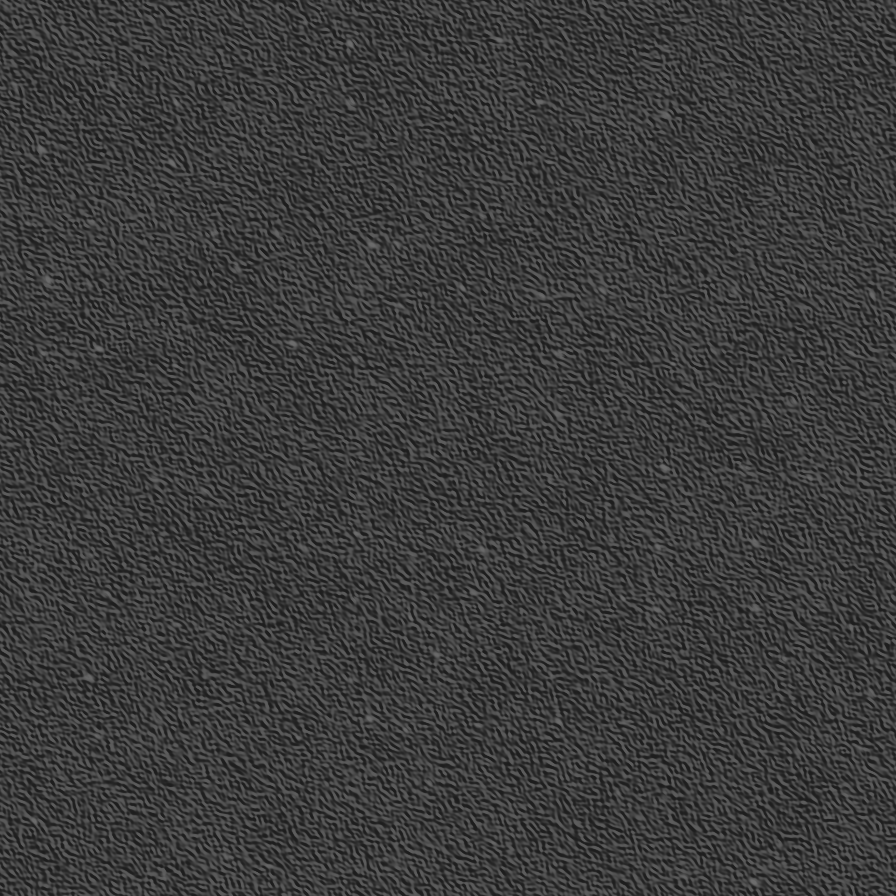
Reproduce this texture procedurally as a WebGL 2 fragment shader.

```glsl
#version 300 es
precision highp float;
precision highp int;
// Dark grained leather-like surface: short, broken ridges running down to the right,
// with a few pale flecks. The ridges are sparse Gabor noise (randomly placed wave
// packets with jittered directions), flattened into an even spread of greys.

uniform vec2 u_resolution;
out vec4 fragColor;

const float RIDGE_PERIOD  = 0.0071;          // spacing of ridges, in canvas heights
const float RIDGE_ANGLE   = -0.68;           // direction along the ridges, radians
const float ANGLE_JITTER  = 0.72;            // largest turn of a single packet
const float PERIOD_JITTER = 0.25;            // relative spread of the spacing
const vec2  PACKET_SIZE   = vec2(1.55, 1.15); // along and across, in ridge periods
const int   PACKETS       = 4;               // wave packets per cell
const float CONTRAST      = 0.95;            // steepness of the grey curve
const float BIAS          = -0.06;           // shift of the ridges to dark
const float DARK_GREY     = 0.112;
const float LIGHT_GREY    = 0.364;

const float DRIFT_SCALE   = 30.0;            // slow light and dark areas per height
const float DRIFT_AMOUNT  = 0.40;

const float FLECK_CELLS   = 14.0;            // fleck grid cells per canvas height
const float FLECK_SHARE   = 0.60;            // part of the cells holding a fleck
const vec2  FLECK_RADIUS  = vec2(0.0080, 0.0042);
const float FLECK_GREY    = 0.43;
const float TAU           = 6.2831853;

// Integer hash giving four values from 0 to 1.
vec4 hash4(ivec2 cell, int index, int seed) {
  uvec4 v = uvec4(uint(cell.x), uint(cell.y), uint(index), uint(seed));
  v = v * 1664525u + 1013904u;
  v.x += v.y * v.w; v.y += v.z * v.x; v.z += v.x * v.y; v.w += v.y * v.z;
  v ^= v >> 16u;
  v.x += v.y * v.w; v.y += v.z * v.x; v.z += v.x * v.y; v.w += v.y * v.z;
  return vec4(v >> 8u) / 16777216.0;
}

mat2 rotation(float angle) {
  float c = cos(angle), s = sin(angle);
  return mat2(c, s, -s, c);
}

// Smooth value noise from -0.5 to 0.5.
float valueNoise(vec2 p) {
  ivec2 cell = ivec2(floor(p));
  vec2 f = smoothstep(0.0, 1.0, fract(p));
  float low = mix(hash4(cell, 0, 3).x, hash4(cell + ivec2(1, 0), 0, 3).x, f.x);
  float high = mix(hash4(cell + ivec2(0, 1), 0, 3).x, hash4(cell + 1, 0, 3).x, f.x);
  return mix(low, high, f.y) - 0.5;
}

// Sum of wave packets; p is in ridge periods, x along and y across the ridges.
float ridgeNoise(vec2 p) {
  vec2 grid = p / PACKET_SIZE;
  ivec2 home = ivec2(floor(grid));
  float sum = 0.0;
  for (int j = -1; j <= 1; j++) {
    for (int i = -1; i <= 1; i++) {
      ivec2 cell = home + ivec2(i, j);
      for (int k = 0; k < PACKETS; k++) {
        vec4 rnd = hash4(cell, k, 1);
        vec2 offset = grid - vec2(cell) - rnd.xy;
        float envelope = max(1.0 - dot(offset, offset), 0.0);
        float turn = (2.0 * rnd.z - 1.0) * ANGLE_JITTER;
        float frequency = 1.0 + (2.0 * fract(rnd.z * 61.0) - 1.0) * PERIOD_JITTER;
        vec2 wave = vec2(sin(turn), cos(turn)) * frequency;
        sum += envelope * envelope * envelope
             * cos(TAU * (dot(wave, offset * PACKET_SIZE) + rnd.w));
      }
    }
  }
  return sum;
}

// Soft, elongated flecks of varied size and strength, one at most per cell.
float fleckMask(vec2 uv) {
  vec2 grid = uv * FLECK_CELLS;
  ivec2 cell = ivec2(floor(grid));
  vec4 place = hash4(cell, 0, 2);
  vec4 form = hash4(cell, 1, 2);
  vec2 center = vec2(cell) + mix(vec2(0.16), vec2(0.84), place.xy);
  float angle = RIDGE_ANGLE + (form.x - 0.5) * 0.8;
  vec2 offset = (grid - center) / FLECK_CELLS * rotation(angle);
  float size = mix(0.65, 1.1, form.y);
  float distanceToCenter = length(offset / (FLECK_RADIUS * size));
  float strength = mix(0.4, 1.0, form.z) * step(place.z, FLECK_SHARE);
  return strength * (1.0 - smoothstep(0.25, 1.1, distanceToCenter));
}

void main() {
  vec2 uv = gl_FragCoord.xy / u_resolution.y;

  // Ridges over a slow drift, with greys spread evenly between the two ends
  vec2 ridgeSpace = uv * rotation(RIDGE_ANGLE) / RIDGE_PERIOD;
  float drift = DRIFT_AMOUNT * valueNoise(uv * DRIFT_SCALE);
  float height = 0.5 + 0.5 * tanh(CONTRAST * (ridgeNoise(ridgeSpace) + drift + BIAS));
  float grey = mix(DARK_GREY, LIGHT_GREY, height);

  // Pale flecks lying on the grain
  grey = mix(grey, max(grey, FLECK_GREY), fleckMask(uv));

  fragColor = vec4(vec3(grey), 1.0);
}
```
